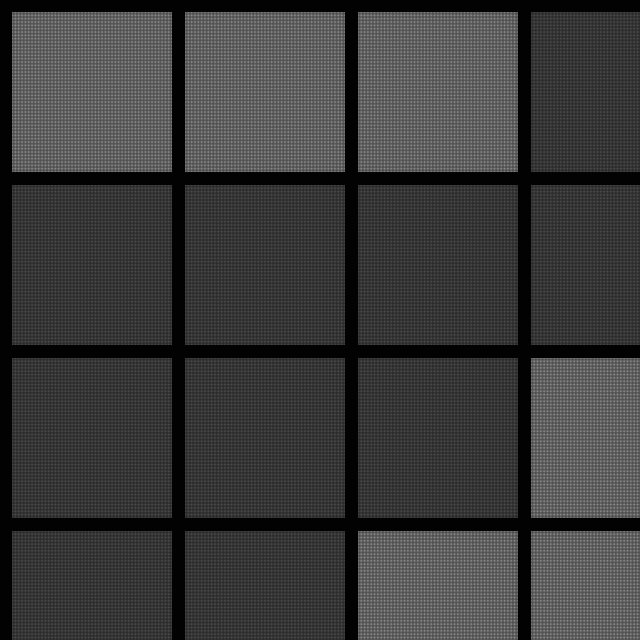
This pattern is drawn by a WebGL 1 fragment shader. Its source:

```glsl
precision highp float;
// Draws a grid of dark and light grey square tiles with a fine dotted weave, split by black gaps.

uniform vec2 u_resolution;

const float TAU = 6.2831853;
const float PITCH = 0.2702;       // distance between tile starts
const float TILE_SIZE = 0.25;
const float MARGIN = 0.0188;      // left and top border
const float DOTS_PER_TILE = 48.0;
const float GAP_GREY = 0.006;

// Coverage of a square that spans 0..size on both axes.
float squareMask(vec2 p, float size, float pixel) {
  vec2 d = abs(p - 0.5 * size) - 0.5 * size;
  return clamp(0.5 - max(d.x, d.y) / pixel, 0.0, 1.0);
}

// Crossed soft threads: 0 in the holes, 1 where threads meet.
float weave(vec2 p, float frequency) {
  vec2 thread = 0.5 + 0.5 * cos(TAU * frequency * p);
  float height = 0.5 * (thread.x + thread.y);
  return height * height;
}

// Lit tiles: the start of the top row and the lower right corner.
float isLit(vec2 cell) {
  float topRun = step(cell.x, 2.5);
  float corner = step(4.5, cell.x + cell.y);
  return mix(topRun, corner, step(0.5, cell.y));
}

// Grey of the woven surface, from hole to thread crossing.
float tileGrey(float lit, float height) {
  float hole = mix(0.17, 0.31, lit);
  float contrast = mix(0.13, 0.24, lit);
  return hole + contrast * height;
}

void main() {
  float pixel = 1.0 / min(u_resolution.x, u_resolution.y);
  vec2 p = vec2(gl_FragCoord.x, u_resolution.y - gl_FragCoord.y) * pixel;

  // Tile index and position within the tile, counted from the top left.
  vec2 grid = (p - MARGIN) / PITCH;
  vec2 cell = floor(grid);
  vec2 local = fract(grid) * PITCH;

  float height = weave(local, DOTS_PER_TILE / TILE_SIZE);
  float inside = squareMask(local, TILE_SIZE, pixel);
  float grey = mix(GAP_GREY, tileGrey(isLit(cell), height), inside);

  gl_FragColor = vec4(vec3(grey), 1.0);
}
```
